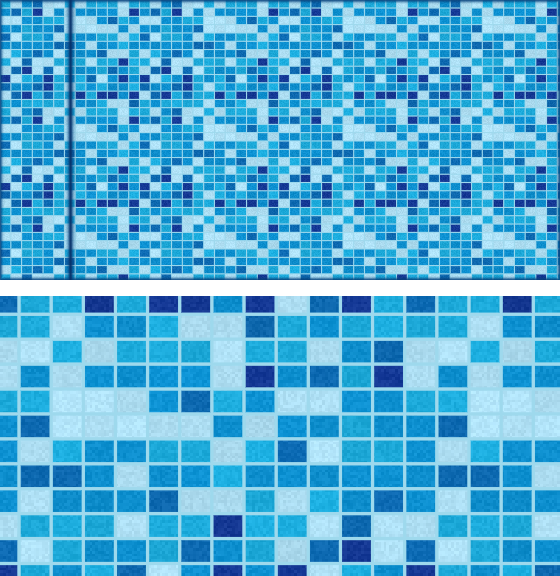
Top: the whole. Bottom: its middle third, enlarged.
Reproduce this texture procedurally as a Shadertoy shader.

```glsl
const vec2 TILE_COUNT = vec2(52.27, 33.7);   // tiles across and down
const vec2 GRID_PHASE = vec2(-0.015, 0.035); // grid shift, in tiles
const int REPEAT = 13;                       // tiles per pattern repeat
const float GROUT_WIDTH = 0.0040;            // lengths in canvas heights
const float SEAM_X = 0.2520;
const float SEAM_CORE = 0.0050;
const float SEAM_SHADE = 0.0120;
const float EDGE_SHADE = 0.0085;
const float BAND_BIAS = 0.07;
const float TINT_VARIATION = 0.07;
const float GRAIN = 0.07;
const float GRAIN_SCALE = 300.0;

const vec3 PALE  = vec3(0.68, 0.87, 0.95);
const vec3 CYAN  = vec3(0.11, 0.67, 0.86);
const vec3 AZURE = vec3(0.05, 0.56, 0.81);
const vec3 DEEP  = vec3(0.05, 0.41, 0.69);
const vec3 NAVY  = vec3(0.08, 0.22, 0.58);
const vec3 GROUT = vec3(0.62, 0.85, 0.93);
const vec3 SHADE = vec3(0.02, 0.25, 0.48);
const vec3 SEAM  = vec3(0.03, 0.18, 0.40);

// Integer hash of a cell, from 0 to 1
float hash(ivec2 cell, uint seed) {
    uint h = uint(cell.x) * 374761393u + uint(cell.y) * 668265263u + seed * 69069u;
    h = (h ^ (h >> 13)) * 1274126177u;
    h = (h ^ (h >> 16)) * 2246822519u;
    h ^= h >> 15;
    return float(h & 65535u) / 65536.0;
}

// Random shade level with a gently darker band in every repeat
float shadeScore(ivec2 cell) {
    float phase = (float(cell.y) - 10.0) / float(REPEAT);
    return hash(cell, 7u) + BAND_BIAS * cos(6.28318 * phase);
}

// Rank within the repeat, so each colour keeps its exact share
float shadeRank(ivec2 cell) {
    float score = shadeScore(cell);
    int lower = 0;
    for (int y = 0; y < REPEAT; y++)
        for (int x = 0; x < REPEAT; x++)
            lower += int(shadeScore(ivec2(x, y)) < score);
    return float(lower) / float(REPEAT * REPEAT);
}

vec3 tileColor(float rank) {
    if (rank < 0.24) return PALE;
    if (rank < 0.52) return CYAN;
    if (rank < 0.81) return AZURE;
    if (rank < 0.92) return DEEP;
    return NAVY;
}

// Soft shadow fading with distance
float shadow(float dist, float width) {
    return exp(-dist * dist / (width * width));
}

void mainImage(out vec4 fragColor, in vec2 fragCoord) {
    float pixel = 1.0 / iResolution.y;
    vec2 size = vec2(iResolution.x * pixel, 1.0);
    vec2 p = fragCoord * pixel;

    // Grid counted from the top left
    vec2 tileSize = size / TILE_COUNT;
    vec2 grid = vec2(p.x, 1.0 - p.y) / tileSize + GRID_PHASE;
    vec2 id = floor(grid);
    ivec2 cell = ivec2(mod(id, float(REPEAT)));

    // Tile with slight tint and speckle
    vec3 color = tileColor(shadeRank(cell));
    color *= 1.0 + TINT_VARIATION * (hash(cell, 23u) - 0.5);
    color += GRAIN * (hash(ivec2(p * GRAIN_SCALE), 41u) - 0.5);

    // Grout lines
    vec2 toLine = (0.5 - abs(fract(grid) - 0.5)) * tileSize;
    float lineDist = min(toLine.x, toLine.y) - 0.5 * GROUT_WIDTH;
    color = mix(GROUT, color, smoothstep(-0.6 * pixel, 0.6 * pixel, lineDist));

    // Dark rim around the canvas
    vec2 toRim = min(p, size - p);
    color = mix(color, SHADE, 0.85 * shadow(min(toRim.x, toRim.y), EDGE_SHADE));

    // Vertical seam: soft fold with a dark core
    float seamDist = abs(p.x - SEAM_X);
    color = mix(color, SHADE, 0.75 * shadow(seamDist, SEAM_SHADE));
    color = mix(color, SEAM, 0.8 * shadow(seamDist, SEAM_CORE));

    fragColor = vec4(clamp(color, 0.0, 1.0), 1.0);
}
```
